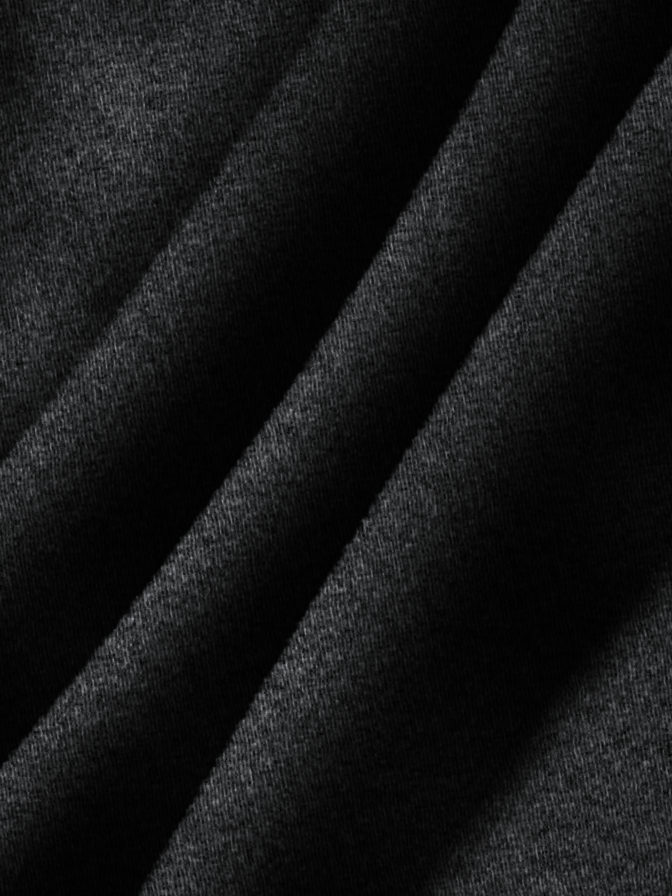
Give the GLSL for this texture, as a WebGL 1 fragment shader.

```glsl
precision highp float;
uniform vec2 u_resolution;

#define RIB_PITCH 0.0046
#define RIB_LEAN 0.16
#define RIB_DEPTH 0.30
#define GRAIN_DEPTH 1.75
#define FUZZ 0.005
#define EDGE_SOFT 0.0045
#define SHADOW 0.012
#define TINT vec3(0.985, 1.0, 1.025)

float hash(vec2 p) {
    return fract(sin(dot(p, vec2(127.1, 311.7))) * 43758.5453);
}

float noise(vec2 p) {
    vec2 i = floor(p), f = fract(p);
    f = f * f * (3.0 - 2.0 * f);
    return mix(mix(hash(i), hash(i + vec2(1, 0)), f.x),
               mix(hash(i + vec2(0, 1)), hash(i + vec2(1, 1)), f.x), f.y);
}

float fbm(vec2 p) {
    float sum = 0.0, amp = 0.5;
    for (int i = 0; i < 4; i++) {
        sum += amp * noise(p);
        p = p * 2.1 + 7.3;
        amp *= 0.5;
    }
    return sum / 0.9375;
}

float glow(vec2 p, vec2 center, vec2 radius) {
    vec2 q = (p - center) / radius;
    return exp(-dot(q, q));
}

// Horizontal distance right of a curved crest; depth runs down from the top
float crest(vec2 p, vec3 curve) {
    float depth = 1.0 - p.y;
    return p.x - (curve.x + depth * (curve.y + depth * curve.z));
}

// Covers what lies behind with a cylinder lit along its crest
float addFold(float behind, float d, float width, float gain, float floorLight) {
    float t = max(d, 0.0) / width;
    float rim = 0.82 + 0.18 * smoothstep(0.0, 0.015, d);
    float lit = gain * exp(-t * t * 1.25) * rim;
    return mix(behind, lit + floorLight, smoothstep(-EDGE_SOFT, EDGE_SOFT, d));
}

// Knit ribs, stitches and pale fibres, averaging about one
float knit(vec2 p) {
    float wobble = 0.006 * fbm(p * 22.0);
    vec2 q = vec2(p.x + RIB_LEAN * p.y + wobble, p.y - RIB_LEAN * p.x);
    float rib = sin(6.28318 * q.x / RIB_PITCH);
    float stitch = noise(q * vec2(360.0, 210.0));
    float weft = noise(q * vec2(80.0, 330.0) + 31.0);
    float speck = hash(floor(q * vec2(480.0, 360.0)));
    float grain = 0.44 * stitch + 0.26 * weft + 0.30 * speck - 0.5;
    float fibre = smoothstep(0.72, 1.0, stitch) * 0.45;
    return max(0.95 + RIB_DEPTH * rib * (0.4 + stitch) + GRAIN_DEPTH * grain + fibre, 0.1);
}

void main() {
    vec2 p = gl_FragCoord.xy / u_resolution.y;
    float patches = fbm(p * vec2(13.0, 9.0) + 3.0);
    float fuzz = FUZZ * (noise(p * 210.0) - 0.5);
    float mottle = 0.8 + 0.4 * patches;

    float d1 = crest(p, vec3(0.371, -0.64, -0.14)) + fuzz;
    float d2 = crest(p, vec3(0.582, -0.512, -0.193)) + fuzz;
    float d3 = crest(p, vec3(0.786, -0.686, 0.055)) + fuzz;

    // Open cloth at the upper left, dimming as it dips behind the first fold
    float light = 0.125 + 0.14 * (patches - 0.5);
    light += 0.11 * glow(p, vec2(0.12, 0.88), vec2(0.08, 0.10));
    light += 0.12 * glow(p, vec2(0.05, 0.62), vec2(0.06, 0.10));
    light += 0.04 * glow(p, vec2(0.25, 0.95), vec2(0.06, 0.08));
    light -= 0.05 * glow(p, vec2(0.0, 0.98), vec2(0.06, 0.09));
    light -= 0.04 * glow(p, vec2(0.02, 0.75), vec2(0.05, 0.06));
    light *= 1.0 - 0.48 * smoothstep(-0.11, -0.005, d1);

    // Three diagonal folds, each hiding part of the last
    float gain1 = mix(0.235, 0.125, smoothstep(0.55, 1.0, p.y)) * mottle;
    float floor1 = SHADOW + 0.013 * glow(p, vec2(0.06, 0.29), vec2(0.08, 0.09));
    light = addFold(light, d1, 0.098, gain1, floor1);

    float gain2 = mix(0.235, 0.165, smoothstep(0.65, 1.0, p.y)) * mottle;
    float floor2 = SHADOW + 0.012 * glow(p, vec2(0.20, 0.20), vec2(0.09, 0.12));
    light = addFold(light, d2, 0.085, gain2, floor2);

    float gain3 = (0.185 + 0.07 * glow(p, vec2(0.30, 0.22), vec2(0.2, 0.2))) * mottle;
    float floor3 = SHADOW + 0.020 * glow(p, vec2(0.48, 0.10), vec2(0.13, 0.15))
                 + 0.020 * glow(p, vec2(0.74, 0.45), vec2(0.10, 0.10));
    light = addFold(light, d3, 0.108, gain3, floor3);

    // Cloth rising out of shadow at the lower right
    float rise = crest(p, vec3(1.205, -0.744, 0.0)) + 0.02 * (patches - 0.5);
    float reach = 1.0 - 0.3 * smoothstep(0.28, 0.42, p.y);
    light += 0.165 * smoothstep(-0.015, 0.065, rise) * reach * mottle;

    float value = light * knit(p);
    gl_FragColor = vec4(clamp(value * TINT, 0.0, 1.0), 1.0);
}
```
